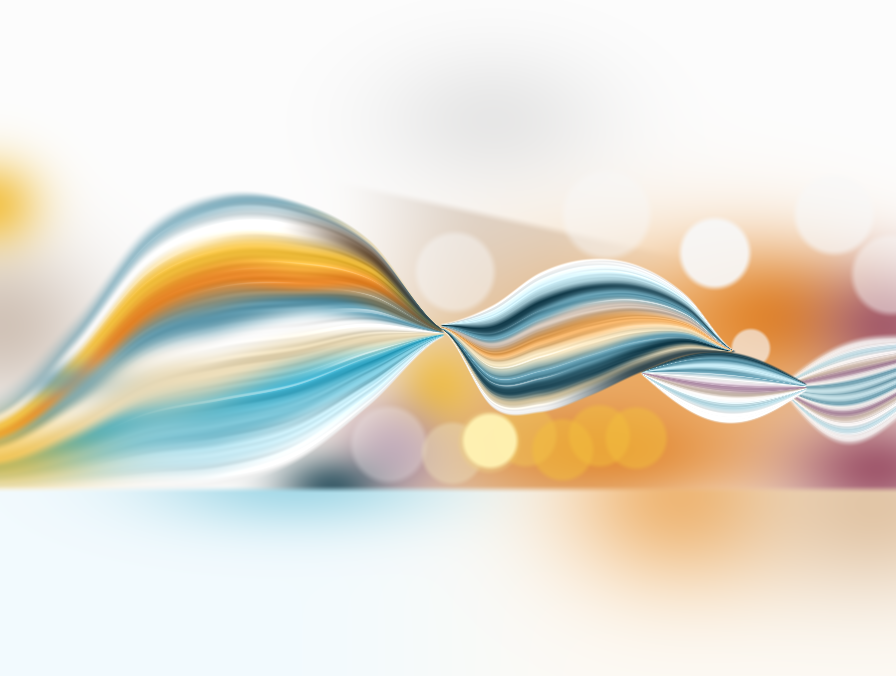
A Shadertoy shader for this background:

```glsl
// Twisted glassy ribbons over a warm bokeh backdrop and a pale reflecting floor.
#define ASPECT 0.753
#define HORIZON 0.208
#define STREAK_DENSITY 34.0
#define STREAK_CONTRAST 0.3
#define WARP 0.1
#define EDGE 0.0018
#define LEFT_BLUR 0.028

const vec3 WHITE = vec3(.97);
const vec3 PALE = vec3(.75, .89, .93);
const vec3 CREAM = vec3(.92, .86, .72);
const vec3 GOLD = vec3(.95, .75, .24);
const vec3 PEACH = vec3(.93, .67, .37);
const vec3 AMBER = vec3(.88, .5, .13);
const vec3 CYAN = vec3(.48, .78, .86);
const vec3 AZURE = vec3(.22, .67, .79);
const vec3 STEEL = vec3(.37, .6, .68);
const vec3 INK = vec3(.12, .28, .34);
const vec3 MAUVE = vec3(.66, .53, .63);
const vec3 PLUM = vec3(.57, .25, .35);
const vec3 TAUPE = vec3(.8, .74, .69);

// Tints across each ribbon, lower edge to upper edge
const vec3 SAIL[] = vec3[](WHITE, PALE, CYAN, AZURE, CREAM, WHITE, STEEL, AMBER, GOLD, WHITE, STEEL);
const vec3 GLASS[] = vec3[](WHITE, CREAM, INK, STEEL, CREAM, PEACH, TAUPE, STEEL, INK, PALE, WHITE);
const vec3 PEARL[] = vec3[](WHITE, WHITE, PALE, WHITE, TAUPE, MAUVE, WHITE, STEEL, PALE, STEEL, INK);

float hash(vec2 p) { return fract(sin(dot(p, vec2(127.1, 311.7))) * 43758.5); }

float noise(vec2 p) {
  vec2 i = floor(p), f = smoothstep(0., 1., fract(p));
  return mix(mix(hash(i), hash(i + vec2(1, 0)), f.x),
             mix(hash(i + vec2(0, 1)), hash(i + 1.), f.x), f.y);
}

// Smooth curve through seven evenly spaced heights
float curve(float h[7], float u) {
  float s = clamp(u, 0., 1.) * 6.;
  int i = min(int(s), 5);
  float t = s - float(i), a = h[i], b = h[i + 1];
  float ma = .5 * (b - h[max(i - 1, 0)]), mb = .5 * (h[min(i + 2, 6)] - a);
  return mix(a, b, smoothstep(0., 1., t)) + t * (1. - t) * (ma * (1. - t) - mb * t);
}

// Bowed line between two heights
float bow(float a, float b, float lift, float u) {
  return mix(a, b, u) + lift * sin(3.14159 * clamp(u, 0., 1.));
}

// Position across the ribbon, and coverage
vec2 ribbon(vec2 p, float x0, float x1, float low, float high, float blur) {
  float cover = smoothstep(-blur, blur, p.y - low) * smoothstep(-blur, blur, high - p.y)
    * smoothstep(-EDGE, EDGE, p.x - x0) * smoothstep(-EDGE, EDGE, x1 - p.x);
  return vec2(clamp((p.y - low) / max(high - low, .002), 0., 1.), cover);
}

// Tint plus fine strands along the ribbon
vec3 strands(vec3 tint[11], float x, float v, float contrast) {
  float w = v + WARP * (noise(vec2(x * 9., v * 7.)) - .5) * contrast;
  float s = clamp(w, 0., 1.) * 10.;
  int i = min(int(s), 9);
  vec3 c = mix(tint[i], tint[i + 1], smoothstep(0., 1., s - float(i)));
  float n = mix(noise(vec2(x * 5., v * STREAK_DENSITY)),
                noise(vec2(x * 7., v * STREAK_DENSITY * 2.3)), .4);
  c += (n - .5) * STREAK_CONTRAST * contrast;
  return mix(c, vec3(1), .5 * contrast * smoothstep(.72, .9, n));
}

void glow(inout vec3 c, vec2 p, float x, float y, float w, float h, vec3 tint, float amount) {
  vec2 d = (p - vec2(x, y)) / vec2(w, h);
  c = mix(c, tint, amount * exp(-dot(d, d)));
}

void disc(inout vec3 c, vec2 p, vec2 at, float r, vec3 tint, float amount) {
  c = mix(c, tint, amount * smoothstep(-1.08, -.86, -length(p - at) / r));
}

vec3 backdrop(vec2 p) {
  vec3 c = vec3(.99);
  glow(c, p, .55, .62, .13, .08, vec3(.85), .6);
  float beam = smoothstep(0., .012, .639 - .22 * p.x - p.y);
  c = mix(c, TAUPE, .6 * beam * smoothstep(.36, .55, p.x) * smoothstep(-.8, -.6, -p.x));
  glow(c, p, 0., .39, .11, .09, TAUPE, .9);
  glow(c, p, -.01, .525, .055, .05, GOLD, .9);
  glow(c, p, .72, .36, .22, .12, PEACH, .85);
  glow(c, p, .86, .4, .11, .075, AMBER, .9);
  glow(c, p, .99, .39, .08, .065, PLUM, .8);
  glow(c, p, .68, .25, .2, .07, AMBER, .85);
  glow(c, p, .98, .23, .1, .06, PLUM, .85);
  glow(c, p, .49, .32, .045, .05, GOLD, .85);
  glow(c, p, .44, .25, .06, .055, MAUVE, .85);
  glow(c, p, .37, .21, .06, .035, INK, .85);
  // Out-of-focus lights: centre, radius, strength
  vec4 lights[] = vec4[](vec4(.798,.471,.04,.92), vec4(.931,.514,.045,.65),
    vec4(.677,.514,.05,.5), vec4(.508,.45,.045,.5), vec4(.995,.447,.045,.5),
    vec4(.838,.365,.022,.65), vec4(.434,.258,.043,.3));
  for (int i = 0; i < 7; i++) disc(c, p, lights[i].xy, lights[i].z, WHITE, lights[i].w);
  for (float k = 0.; k < 6.; k++)
    disc(c, p, vec2(.505 + .041 * k, .248 + .02 * hash(vec2(k))), .035,
      mix(CREAM, GOLD, min(k * .4, 1.)), .5);
  disc(c, p, vec2(.547, .262), .031, vec3(1, .95, .7), .95);
  return c;
}

vec3 ground(vec2 p) {
  vec3 c = mix(vec3(.95, .98, .995), vec3(.99, .98, .96), smoothstep(.3, .7, p.x));
  glow(c, p, .33, .215, .16, .05, CYAN, .65);
  glow(c, p, .76, .2, .13, .1, PEACH, .85);
  glow(c, p, .98, .19, .14, .1, mix(PEACH, TAUPE, .6), .75);
  return c;
}

void mainImage(out vec4 fragColor, in vec2 fragCoord) {
  vec2 p = fragCoord / iResolution.xy * vec2(1, ASPECT);
  vec3 c = backdrop(p);
  // Far right twist, folded so both rims are pale
  float u = (p.x - .875) / .13;
  vec2 r = ribbon(p, .875, 1.01, bow(.315, .29, -.042, u), bow(.326, .378, .016, u), .005);
  c = mix(c, strands(PEARL, p.x, .85 - .85 * abs(2. * r.x - 1.), .6), r.y * .9);
  // Pearly lower twist
  u = (p.x - .716) / .184;
  r = ribbon(p, .716, .9, bow(.336, .318, -.045, u), bow(.339, .325, .029, u), EDGE);
  c = mix(c, strands(PEARL, p.x, r.x, .8), r.y);
  // Wide left sail, sharper toward the knot
  float focus = smoothstep(.05, .42, p.x), turn = smoothstep(.3, .43, p.x);
  u = p.x / .495;
  r = ribbon(p, -.01, .495, curve(float[](.205,.207,.21,.215,.24,.302,.378), u),
    curve(float[](.297,.38,.49,.532,.527,.485,.386), u), mix(LEFT_BLUR, EDGE, sqrt(focus)));
  vec3 sail = strands(SAIL, p.x, r.x, focus);
  sail = mix(sail, AMBER * .3, .85 * turn * smoothstep(-.1, 0., -abs(r.x - .91)));
  sail = mix(sail, INK, .7 * smoothstep(.41, .48, p.x) * smoothstep(.5, .8, r.x));
  sail = mix(sail, CREAM, turn * smoothstep(.965, .99, r.x));
  glow(sail, p, 0., .24, .1, .06, GOLD, .75);
  glow(sail, p, .16, .32, .09, .035, CREAM, .7);
  glow(sail, p, .05, .33, .07, .02, STEEL, .7);
  c = mix(c, sail, r.y);
  // Glossy centre twist with a dark lower seam
  u = (p.x - .495) / .325;
  r = ribbon(p, .493, .82, curve(float[](.384,.3,.294,.312,.337,.357,.361), u),
    curve(float[](.392,.412,.449,.464,.457,.424,.362), u), EDGE);
  float seam = smoothstep(.6, .72, p.x) * smoothstep(-.16, -.04, -r.x);
  c = mix(c, mix(strands(GLASS, p.x, r.x, 1.), INK * .6, .85 * seam), r.y);
  c = mix(ground(p), c, smoothstep(-.005, .005, p.y - HORIZON));
  fragColor = vec4(clamp(c, 0., 1.), 1);
}
```
